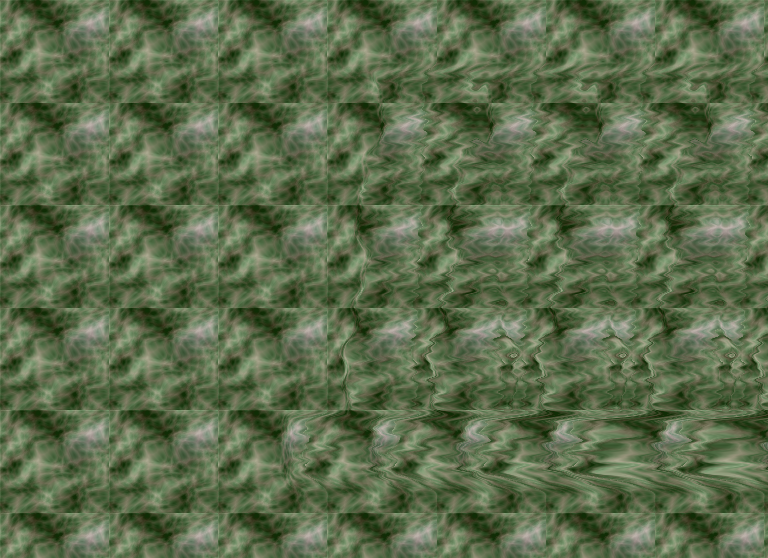
Reproduce this pattern procedurally as a WebGL 1 fragment shader.

```glsl
precision highp float;
// Mossy stone tiles, seven across and five and a half down, laid from the top left.
// Each stripe copies the one to its left, displaced by a hidden relief (a column on
// a broad base), so the right side shears. Stone is fbm, cells and soft patches.

uniform vec2 u_resolution;

// Lengths are in canvas widths, y runs down from the top edge.
const vec2 TILE = vec2(0.1421, 0.1336);
const float COLUMN_DEPTH = 0.031;
const float BASE_DEPTH = 0.027;
const float RELIEF_ROUGHNESS = 0.013;
const float MEAN_TONE = 0.415;
const float GRAIN_CONTRAST = 0.62;
const float CELL_CONTRAST = 0.17;
const float CELLS_PER_TILE = 13.0;
const float SEAM_WIDTH = 0.012;
const vec3 STONE_TINT = vec3(-0.055, 0.0, -0.13);
const vec3 MOSS_TINT = vec3(-0.045, 0.015, -0.01);
const vec3 RUST_TINT = vec3(0.045, -0.015, 0.015);
const vec3 LILAC_TINT = vec3(0.03, -0.01, 0.07);

float hash(vec2 p) {
  return fract(sin(dot(p, vec2(127.1, 311.7))) * 43758.5453);
}

float noise(vec2 p) {
  vec2 i = floor(p);
  vec2 f = fract(p);
  f = f * f * (3.0 - 2.0 * f);
  return mix(mix(hash(i), hash(i + vec2(1.0, 0.0)), f.x),
             mix(hash(i + vec2(0.0, 1.0)), hash(i + vec2(1.0, 1.0)), f.x), f.y);
}

float fbm(vec2 p) {
  float sum = 0.0;
  float amp = 0.5;
  for (int i = 0; i < 5; i++) {
    sum += amp * noise(p);
    p = mat2(1.6, 1.2, -1.2, 1.6) * p + 7.3;
    amp *= 0.56;
  }
  return sum / 1.074;
}

// Distance to the nearest scattered cell centre
float cellDistance(vec2 p) {
  vec2 home = floor(p);
  float nearest = 2.0;
  for (int j = -1; j <= 1; j++) {
    for (int i = -1; i <= 1; i++) {
      vec2 cell = home + vec2(float(i), float(j));
      vec2 centre = cell + vec2(hash(cell), hash(cell + 41.7));
      nearest = min(nearest, distance(p, centre));
    }
  }
  return nearest;
}

// Soft oval patch, long axis rising to the right
float patchAt(vec2 uv, vec2 centre, vec2 radius) {
  vec2 d = uv - centre;
  d = vec2(0.8 * d.x - 0.6 * d.y, 0.6 * d.x + 0.8 * d.y) / radius;
  return exp(-dot(d, d));
}

// Hidden relief: how far a stripe is pulled towards its left neighbour
float relief(vec2 p) {
  float rise = smoothstep(0.08, 0.53, p.y);
  float halfWidth = mix(0.075, 0.115, rise) + 0.025 * (noise(p.yy * 24.0) - 0.5);
  float column = 1.0 - smoothstep(halfWidth - 0.012, halfWidth, abs(p.x - 0.56));
  column *= smoothstep(0.08, 0.10, p.y) * (1.0 - smoothstep(0.53, 0.545, p.y));
  float base = smoothstep(0.365, 0.385, p.x) * (1.0 - smoothstep(0.77, 0.83, p.x));
  base *= smoothstep(0.535, 0.55, p.y) * (1.0 - smoothstep(0.61, 0.645, p.y));
  float streaks = noise(p * vec2(28.0, 190.0)) - 0.5;
  return column * mix(0.5, 1.0, rise) * COLUMN_DEPTH + base * BASE_DEPTH
       + max(column, base) * streaks * RELIEF_ROUGHNESS;
}

vec3 stone(vec2 uv) {
  vec2 warp = vec2(noise(uv * 6.0), noise(uv * 6.0 + 19.0)) - 0.5;
  vec2 p = uv + 0.14 * warp;
  vec2 slant = vec2(0.8 * p.x - 0.6 * p.y, 0.6 * p.x + 0.8 * p.y);
  float grain = fbm(slant * vec2(4.5, 8.0) + 3.0) - 0.5;
  float cells = cellDistance((uv + 0.06 * warp) * CELLS_PER_TILE);
  float lilac = patchAt(p, vec2(0.87, 0.25), vec2(0.25, 0.10));

  // Broad light and dark areas
  float light = 0.17 * lilac
    + 0.20 * patchAt(p, vec2(0.13, 0.32), vec2(0.24, 0.09))
    + 0.12 * patchAt(p, vec2(0.03, 0.12), vec2(0.10, 0.12))
    + 0.09 * patchAt(p, vec2(0.36, 0.53), vec2(0.32, 0.08))
    + 0.07 * patchAt(p, vec2(0.50, 0.75), vec2(0.25, 0.12));
  float dark = 0.15 * patchAt(p, vec2(0.28, 0.07), vec2(0.20, 0.10))
    + 0.17 * patchAt(p, vec2(0.56, 0.17), vec2(0.14, 0.12))
    + 0.10 * patchAt(p, vec2(0.08, 0.56), vec2(0.16, 0.09))
    + 0.10 * patchAt(p, vec2(0.70, 0.55), vec2(0.20, 0.12))
    + 0.14 * patchAt(p, vec2(0.65, 0.92), vec2(0.28, 0.13))
    + 0.12 * patchAt(p, vec2(0.06, 0.96), vec2(0.22, 0.12));

  float tone = MEAN_TONE + light - dark + GRAIN_CONTRAST * grain
             + CELL_CONTRAST * (cells - 0.45);
  tone += 0.07 * (1.0 - smoothstep(0.0, SEAM_WIDTH, min(uv.x, uv.y)));
  vec3 colour = vec3(clamp(tone, 0.16, 0.80)) + STONE_TINT;
  colour += MOSS_TINT * (1.0 - smoothstep(0.15, 0.5, cells));
  colour += RUST_TINT * smoothstep(0.45, 0.8, cells);
  return colour + LILAC_TINT * lilac;
}

void main() {
  vec2 p = vec2(gl_FragCoord.x, u_resolution.y - gl_FragCoord.y) / u_resolution.x;
  // Step back stripe by stripe to the leftmost one
  for (int i = 0; i < 12; i++) {
    if (p.x > TILE.x) p.x -= TILE.x - relief(p);
  }
  gl_FragColor = vec4(clamp(stone(fract(p / TILE)), 0.0, 1.0), 1.0);
}
```
